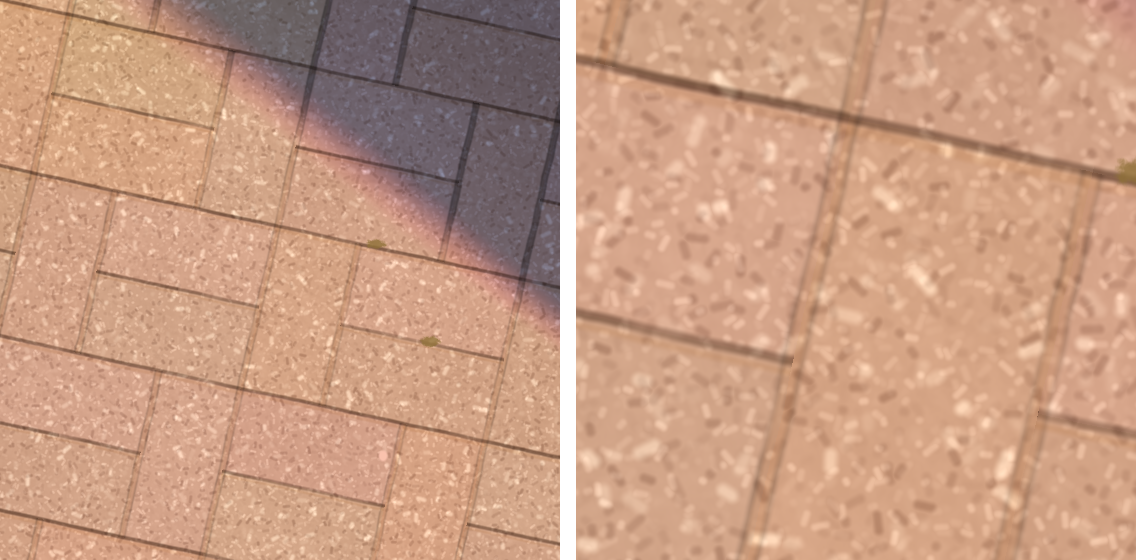
Left, the full canvas; right, a detail of the centre.
Write a WebGL 2 fragment shader that draws this texture.

```glsl
#version 300 es
precision highp float;
// Sandy paving bricks: pairs of flat bricks beside one upright brick, mirrored every row,
// on a skewed lattice. Cellular flecks give the grain, layered sines the stains and worn
// joints, and a soft diagonal shadow covers the upper right.
uniform vec2 u_resolution;
out vec4 fragColor;

vec3 hash3(vec2 p) {
  vec3 q = fract(p.xyx * vec3(0.1031, 0.1030, 0.0973));
  q += dot(q, q.yxz + 33.33);
  return fract((q.xxy + q.yzz) * q.zyx);
}

// Layered sines, roughly -1 to 1.
float waves(vec2 p) {
  float sum = 0.0, amp = 0.5;
  for (int i = 0; i < 4; i++) {
    sum += amp * sin(p.x + 1.7 * sin(p.y)) * cos(p.y + 1.3 * sin(p.x * 0.8));
    p = mat2(1.5, 1.1, -1.1, 1.5) * p + 2.3;
    amp *= 0.6;
  }
  return sum;
}

// Cellular noise of short, randomly turned grains of differing strength.
float flecks(vec2 p, float scale, float sharpness) {
  p *= scale;
  vec2 cell = floor(p);
  float grain = 0.0;
  for (int y = -1; y <= 1; y++)
    for (int x = -1; x <= 1; x++) {
      vec2 id = cell + vec2(x, y);
      vec3 h = hash3(id + scale);
      vec3 k = hash3(id + scale + 57.0);
      vec2 d = p - id - h.xy;
      vec2 dir = vec2(cos(h.z * 6.28), sin(h.z * 6.28));
      d -= dir * clamp(dot(d, dir), -0.4 * k.y, 0.4 * k.y);
      grain = max(grain, pow(k.x, sharpness) * smoothstep(0.38, 0.04, length(d)));
    }
  return grain;
}

float stroke(float dist, float halfWidth) {
  float soft = max(0.0022, 0.8 / u_resolution.y);
  return 1.0 - smoothstep(halfWidth - soft, halfWidth + soft, abs(dist));
}

void main() {
  vec2 p = gl_FragCoord.xy / u_resolution;

  // Skewed brick lattice with slight foreshortening and uneven edges.
  mat2 lattice = mat2(0.436, -0.095, 0.066, 0.290);
  vec2 uv = inverse(lattice) * (p - vec2(0.496, 0.596));
  uv.y *= 1.014 + 0.012 * uv.y;
  uv += 0.004 * vec2(waves(p * 23.0), waves(p * 19.0 + 5.0));
  float row = floor(uv.y);
  float cell = floor(uv.x);
  float across = fract(uv.x);
  if (mod(row, 2.0) > 0.5) across = 1.0 - across;
  float up = fract(uv.y);
  bool flatPair = across < 0.667;
  float part = flatPair ? step(0.5, up) : 2.0;
  vec3 brick = hash3(vec2(cell * 3.0 + part, row) + 40.0);

  // Distances to the joints, in canvas units.
  float rowDist = (uv.y - round(uv.y)) * 0.2975;
  float midDist = flatPair ? (up - 0.5) * 0.2975 : 1.0;
  float edgeDist = min(across, 1.0 - across) * 0.446;
  float colDist = min(edgeDist, abs(across - 0.667) * 0.446);

  // Sunlit stone: yellower at the upper left, each brick a little different.
  vec3 color = mix(vec3(0.825, 0.635, 0.525), vec3(0.83, 0.65, 0.49),
                   smoothstep(0.5, 1.2, p.y - 0.4 * p.x));
  color += (brick - 0.5) * vec3(0.03, 0.025, 0.035);
  color += 0.014 * waves(p * 14.0) + 0.016 * waves(p * 95.0);
  color -= vec3(0.12, 0.12, 0.11) * flecks(p + 3.1, 82.0, 2.0);
  color += vec3(0.10, 0.11, 0.11) * flecks(p, 105.0, 1.6);
  color += vec3(0.16, 0.20, 0.20) * flecks(p + 7.7, 58.0, 5.0);

  // Diagonal shadow; its channels fade apart to tint the fringe.
  float depth = dot(p - vec2(0.293, 1.0), vec2(0.63, 0.777)) + 0.006 * waves(p * 9.0);
  float blur = mix(1.35, 0.85, p.x);
  vec3 shade = smoothstep(vec3(-0.045, -0.062, -0.055) * blur,
                          vec3(0.045, 0.035, 0.035) * blur, vec3(depth));

  // Upright joints: sandy fill between thin dark rims, dark when shaded.
  float wear = 0.7 + 0.4 * waves(p * 27.0 + 9.0);
  vec3 fill = mix(vec3(0.95, 0.92, 0.88), vec3(0.70), shade.g);
  color *= mix(vec3(1.0), fill, stroke(colDist, 0.0055));
  color *= 1.0 - 0.20 * wear * stroke(colDist - 0.0055, 0.0016);

  // Level joints: a dark groove over a faint sandy lip.
  float segment = hash3(vec2(floor(uv.x * 3.0), round(uv.y * 2.0)) + 70.0).x;
  float groove = max(stroke(rowDist, 0.0031), 0.95 * stroke(midDist, 0.0029));
  float lip = max(stroke(rowDist + 0.007, 0.003), stroke(midDist + 0.007, 0.002));
  color *= 1.0 - vec3(0.03, 0.06, 0.11) * lip;
  color *= 1.0 - vec3(0.38, 0.43, 0.47) * groove * clamp(wear + 0.4 * segment, 0.45, 1.0);

  // Two moss tufts in the joints and one pale chip.
  for (int i = 0; i < 2; i++) {
    vec2 d = p - mix(vec2(0.672, 0.564), vec2(0.768, 0.390), float(i));
    float tuft = length(d * vec2(1.0, 1.9)) + 0.006 * waves(p * 240.0);
    color = mix(color, vec3(0.56, 0.44, 0.22), 0.8 * smoothstep(0.021, 0.011, tuft));
  }
  float chip = length((p - vec2(0.684, 0.186)) * vec2(1.0, 0.8));
  color = mix(color, vec3(0.98, 0.76, 0.68), smoothstep(0.010, 0.005, chip));

  vec3 shadowTint = vec3(0.50, 0.575, 0.76) * mix(1.04, 0.90, smoothstep(0.0, 0.4, depth));
  color *= mix(vec3(1.0), shadowTint, shade);
  fragColor = vec4(clamp(color, 0.0, 1.0), 1.0);
}
```
